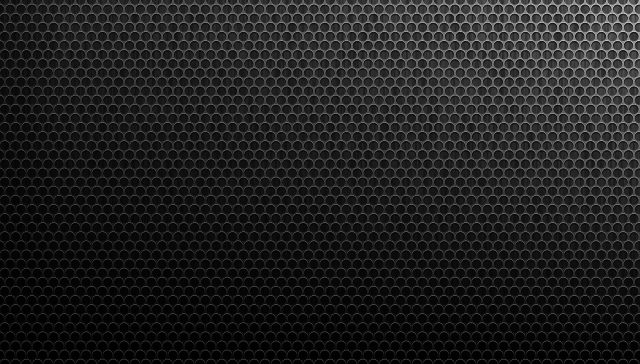
Give the GLSL for this texture, as a Shadertoy shader.

```glsl
// Dark perforated metal sheet: staggered round holes with lit upper rims,
// over a finely brushed backing. Each pixel finds its nearest hole centre, then
// is shaded by signed distance and a glow that falls off from the top right.

const float COLUMNS = 59.0;          // holes across
const float ROWS = 40.0;             // rows of holes down
const float PHASE = 0.44;            // sideways shift of the even rows, in pitches
const float HOLE_RADIUS = 0.435;     // in pitches
const float RIM_WIDTH = 0.04;        // half width of the lit rim
const float SHADOW_DROP = 0.10;      // offset of the sheet's shadow on the backing
const vec2 BRUSH_SCALE = vec2(420.0, 20.0);
const float BRUSH_DEPTH = 0.7;
const vec3 BACKING_COLOUR = vec3(0.31);
const vec3 BACKING_AMBIENT = vec3(0.004);
const vec3 SHEET_COLOUR = vec3(0.62);
const vec3 SHEET_AMBIENT = vec3(0.02);
const vec3 RIM_COLOUR = vec3(0.27);

float hash(vec2 p) {
    p = fract(p * vec2(0.1031, 0.1137));
    p += dot(p, p.yx + 33.33);
    return fract((p.x + p.y) * p.x * 17.0);
}

float valueNoise(vec2 p) {
    vec2 i = floor(p), f = fract(p);
    f = f * f * (3.0 - 2.0 * f);
    return mix(mix(hash(i), hash(i + vec2(1, 0)), f.x),
               mix(hash(i + vec2(0, 1)), hash(i + vec2(1, 1)), f.x), f.y);
}

// Offset from the nearest hole centre, in pitches, y up.
vec2 nearestHole(vec2 uv, float rowPitch) {
    vec2 grid = vec2(uv.x * COLUMNS, (1.0 - uv.y) * ROWS);
    vec2 nearest = vec2(9.0);
    for (float k = -1.0; k <= 1.0; k++) {
        float row = floor(grid.y + 0.5) + k;
        float x = grid.x - PHASE - 0.5 * mod(row, 2.0);
        vec2 offset = vec2(fract(x + 0.5) - 0.5, (row - grid.y) * rowPitch);
        if (dot(offset, offset) < dot(nearest, nearest)) nearest = offset;
    }
    return nearest;
}

// Glow that is strongest at the top right corner.
float glow(vec2 uv) {
    float across = mix(0.32, 1.0, pow(uv.x, 1.3));
    float edge = mix(0.65, 1.0, smoothstep(0.0, 0.12, uv.x));
    return across * edge * pow(uv.y, mix(1.6, 1.2, uv.x));
}

void mainImage(out vec4 fragColor, in vec2 fragCoord) {
    vec2 uv = fragCoord / iResolution.xy;
    float rowPitch = COLUMNS / ROWS * iResolution.y / iResolution.x;
    float pixel = COLUMNS / iResolution.x;
    float light = glow(uv);

    vec2 p = nearestHole(uv, rowPitch);
    float fromCentre = length(p);
    float edge = fromCentre - HOLE_RADIUS;
    float upward = 0.5 + 0.5 * p.y / max(fromCentre, 0.001);

    // Brushed backing, shaded under the upper lip of each hole
    float brush = 1.0 + BRUSH_DEPTH * (valueNoise(uv * BRUSH_SCALE) - 0.5);
    float lit = 1.0 - smoothstep(HOLE_RADIUS - 0.12, HOLE_RADIUS + 0.02,
                                 length(p + vec2(0.0, SHADOW_DROP)));
    vec3 backing = BACKING_AMBIENT + BACKING_COLOUR * light * brush * mix(0.4, 1.0, lit);

    // Sheet between the holes
    vec3 sheet = SHEET_AMBIENT + SHEET_COLOUR * light;
    vec3 colour = mix(backing, sheet, smoothstep(-0.5 * pixel, 0.5 * pixel, edge));

    // Rim highlight, mostly on the upper arc and brighter in the glow
    float rim = 1.0 - smoothstep(RIM_WIDTH - 0.5 * pixel, RIM_WIDTH + 0.5 * pixel,
                                 abs(edge - 0.015));
    float rimLight = mix(0.75, 1.1, max(uv.x * 0.7, light));
    colour += RIM_COLOUR * rim * rimLight * mix(0.08, 1.0, upward * upward);

    fragColor = vec4(colour, 1.0);
}
```
